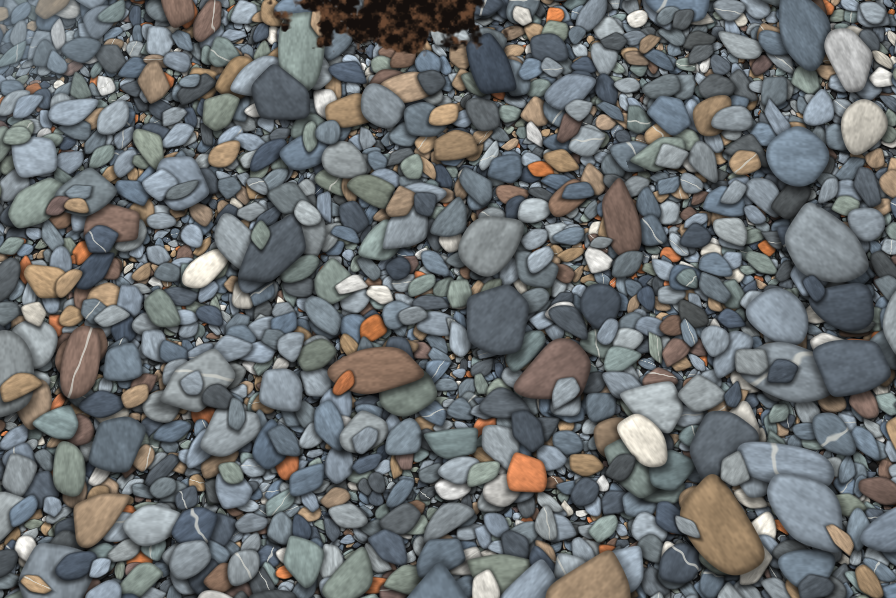
This texture is drawn by a Shadertoy shader. Its source:

```glsl
const int LAYERS = 7;
const float CELLS[7] = float[7](62.0, 40.0, 27.0, 19.0, 13.0, 7.6, 20.0);
const float FILL[7] = float[7](1.0, 1.0, 0.95, 0.85, 0.55, 0.26, 0.10);
const vec3 TONES[8] = vec3[8](
    vec3(0.57, 0.61, 0.64), vec3(0.50, 0.55, 0.53), vec3(0.43, 0.48, 0.52),
    vec3(0.32, 0.35, 0.38), vec3(0.64, 0.55, 0.45), vec3(0.47, 0.39, 0.35),
    vec3(0.78, 0.49, 0.32), vec3(0.83, 0.82, 0.79));
const float SHARE[7] = float[7](0.27, 0.41, 0.62, 0.79, 0.89, 0.93, 0.955);
const vec3 GROUND = vec3(0.13, 0.13, 0.13);
const vec3 VEIN = vec3(0.80, 0.80, 0.77);
const vec3 WEED_DARK = vec3(0.08, 0.06, 0.05);
const vec3 WEED_LIGHT = vec3(0.40, 0.28, 0.20);
const vec3 HAZE = vec3(0.50, 0.56, 0.61);
const vec3 LIGHT = vec3(-0.25, 0.50, 0.83);
const float PERSPECTIVE = 0.3;
const float JITTER = 0.6;
const float SHADOW = 0.65;
const float TAU = 6.2831853;

vec4 hash4(vec2 p) {
    vec4 v = fract(p.xyxy * vec4(0.1031, 0.1030, 0.0973, 0.1099));
    v += dot(v, v.wzxy + 33.33);
    return fract((v.xxyz + v.yzzw) * v.zywx);
}

float noise(vec2 p) {
    vec2 i = floor(p), f = fract(p);
    f = f * f * (3.0 - 2.0 * f);
    vec2 e = vec2(0.0, 1.0);
    return mix(mix(hash4(i).x, hash4(i + e.yx).x, f.x),
               mix(hash4(i + e).x, hash4(i + e.yy).x, f.x), f.y);
}

float fbm(vec2 p) {
    return 0.55 * noise(p) + 0.3 * noise(p * 2.1 + 7.0) + 0.15 * noise(p * 4.3 + 19.0);
}

// Rounded irregular polygon: x is 1 on the rim, yz is the gradient
vec3 outline(vec2 p, vec2 id, float sharpness) {
    float sum = 0.0;
    vec2 grad = vec2(0.0);
    for (int i = 0; i < 6; i++) {
        vec4 h = hash4(id + float(i + 1) * vec2(17.1, 5.7));
        float a = (float(i) + 0.8 * (h.x - 0.5)) * TAU / 6.0;
        vec2 n = vec2(cos(a), sin(a)) / mix(0.74, 1.06, h.y);
        float t = max(dot(p, n), 0.01);
        float w = pow(t, sharpness - 1.0);
        sum += w * t;
        grad += w * n;
    }
    float d = pow(sum, 1.0 / sharpness);
    return vec3(d, grad * pow(d, 1.0 - sharpness));
}

// Base tone, mottling, bedding streaks and quartz veins
vec3 stoneColor(vec2 q, vec2 id, float size) {
    vec4 h = hash4(id + 71.7), v = hash4(id + 143.3);
    vec3 tone = TONES[0];
    for (int i = 0; i < 7; i++) if (h.x > SHARE[i]) tone = TONES[i + 1];
    tone *= 0.87 + 0.26 * h.y;
    tone += 0.04 * (h.z - 0.5) * vec3(1.0, 0.3, -1.0);
    vec2 seed = h.zw * 50.0;
    tone *= 0.86 + 0.28 * fbm(q * vec2(2.0, 5.0) + seed);
    tone *= 0.93 + 0.14 * noise(q * size * 150.0 + seed);
    float a = (v.y - 0.5) * 3.0;
    float line = dot(q, vec2(sin(a), cos(a))) + 0.7 * (v.z - 0.5);
    line = abs(line + 0.2 * (noise(q * 2.5 + seed) - 0.5));
    float vein = step(0.87, v.x) * (1.0 - smoothstep(0.02, 0.08, line));
    return mix(tone, VEIN, 0.75 * vein);
}

// Paints one grid of scattered stones, with their shadows, over col
void paintLayer(inout vec3 col, vec2 p, int layer) {
    float cells = CELLS[layer];
    vec2 g = p * cells + float(layer) * vec2(3.37, 5.71);
    vec2 cell = floor(g);
    for (int j = 1; j >= -1; j--)
    for (int i = -1; i <= 1; i++) {
        vec2 id = cell + vec2(i, j);
        vec2 key = id + float(layer) * vec2(113.0, 57.0);
        vec4 h = hash4(key), s = hash4(key + 31.3);
        vec2 delta = g - id - 0.5 - JITTER * (h.xy - 0.5);
        if (h.z > FILL[layer] || dot(delta, delta) > 1.3) continue;

        float a = (h.w - 0.5) * 2.7 - 0.2;
        mat2 turn = mat2(cos(a), -sin(a), sin(a), cos(a));
        float halfLength = mix(0.48, 0.74, s.x);
        vec2 radii = halfLength * vec2(1.0, mix(0.50, 0.88, s.y));
        vec2 q = turn * delta / radii;
        vec3 shape = outline(q, key, mix(4.0, 12.0, s.z * s.z));
        float d = shape.x;
        vec2 grad = (shape.yz / radii) * turn;
        float steep = max(length(grad), 0.001);
        vec2 dir = grad / steep;

        float shade = 1.0 - smoothstep(0.95, 1.32 - 0.12 * dir.y, d);
        col *= 1.0 - SHADOW * shade * (0.75 - 0.25 * dir.y);

        float blur = steep * cells * 1.2 / iResolution.y;
        float mask = clamp(0.5 - (d - 1.0) / blur, 0.0, 1.0);
        if (mask <= 0.0) continue;
        vec2 tilt = 0.35 * (hash4(key + 9.1).xy - 0.5);
        vec3 n = normalize(vec3(dir * 0.9 * d * d * d + tilt, 1.0));
        float lit = 0.60 + 0.52 * dot(n, LIGHT);
        lit *= mix(1.0, 0.66, smoothstep(0.82, 1.02, d));
        col = mix(col, stoneColor(q, key, halfLength / cells) * lit, mask);
    }
}

void mainImage(out vec4 fragColor, in vec2 fragCoord) {
    vec2 p = fragCoord / iResolution.y;
    // Stones shrink gently towards the top
    vec2 beach = vec2((p.x - 0.75) * (1.0 + PERSPECTIVE * p.y),
                      p.y + 0.5 * PERSPECTIVE * p.y * p.y);
    vec3 col = GROUND * (0.6 + 0.8 * noise(beach * 130.0));
    for (int layer = 0; layer < LAYERS; layer++) paintLayer(col, beach, layer);

    // Clump of brown weed and a hazy wet corner
    float clump = length((p - vec2(0.67, 0.98)) / vec2(0.18, 0.065));
    float weed = 1.0 - smoothstep(0.75, 0.95, clump + 1.2 * (fbm(p * 40.0) - 0.5));
    vec3 weedColor = mix(WEED_DARK, WEED_LIGHT, smoothstep(0.35, 0.8, fbm(p * 75.0)));
    col = mix(col, weedColor, weed);
    float haze = 1.0 - smoothstep(0.0, 0.3, length(p - vec2(0.0, 1.0)));
    col = mix(col, HAZE, 0.5 * haze);
    fragColor = vec4(clamp(col, 0.0, 1.0), 1.0);
}
```
